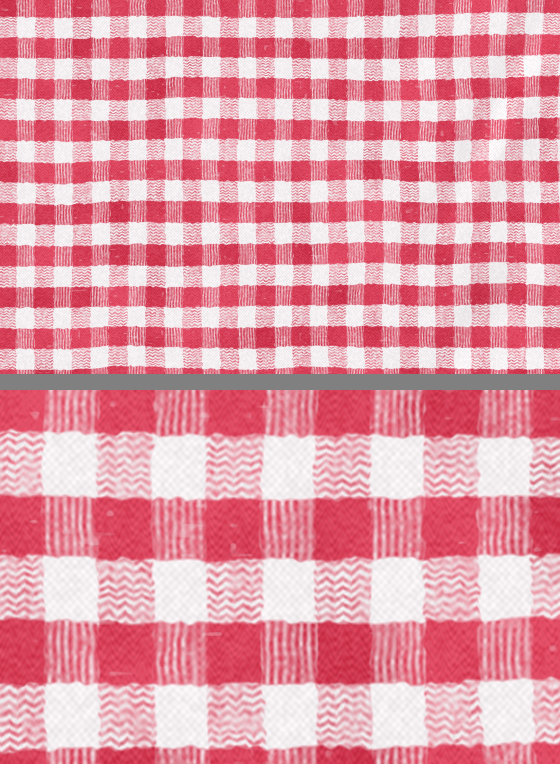
Top: the whole. Bottom: its middle third, enlarged.
Give the GLSL for this texture, as a WebGL 1 fragment shader.

```glsl
precision highp float;
uniform vec2 u_resolution;

#define REPEATS vec2(15.45, 9.06)
#define PHASE vec2(0.20, 0.16)
#define BAND_HALF vec2(0.256, 0.245)
#define THREADS vec2(13.0, 14.0)
#define WARP_SHOW 0.37
#define WEAVE_DEPTH 0.27
#define RED vec3(0.865, 0.255, 0.355)
#define WHITE vec3(0.955, 0.940, 0.948)
#define DEEP_RED vec3(0.740, 0.140, 0.235)
#define TAU 6.2831853

float hash(vec2 p) {
  vec3 q = fract(vec3(p.xyx) * 0.1031);
  q += dot(q, q.yzx + 33.33);
  return fract((q.x + q.y) * q.z);
}

float noise(vec2 p) {
  vec2 i = floor(p), f = fract(p);
  f = f * f * (3.0 - 2.0 * f);
  return mix(mix(hash(i), hash(i + vec2(1.0, 0.0)), f.x),
             mix(hash(i + vec2(0.0, 1.0)), hash(i + vec2(1.0, 1.0)), f.x), f.y);
}

// Cloth coordinates: whole numbers lie at the centres of the red bands
vec2 clothCoords(vec2 uv) {
  vec2 c = vec2(uv.x, 1.0 - uv.y) * REPEATS - PHASE;
  c.x -= 0.12 * sin(0.5 * TAU * uv.x);
  float slack = smoothstep(0.55, 1.0, uv.x);
  c.y += 0.07 * slack * uv.y;
  c.x += (0.06 + 0.12 * slack) * (noise(uv * vec2(5.0, 7.0) + 11.0) - 0.5);
  c.y += 0.11 * (noise(uv * vec2(9.0, 4.0) + 37.0) - 0.5);
  return c;
}

// Coverage of the red bands, with edges frayed by single threads
vec2 redBands(vec2 c, vec2 thread, vec2 soft) {
  vec2 fray = vec2(noise(thread.yx * vec2(0.9, 0.2)),
                   noise(thread * vec2(0.9, 0.2) + 71.0)) - 0.5;
  vec2 d = abs(fract(c + 0.5) - 0.5) - BAND_HALF + 0.045 * fray;
  return 1.0 - smoothstep(-soft, soft, d);
}

void main() {
  vec2 uv = gl_FragCoord.xy / u_resolution;
  vec2 c = clothCoords(uv);
  vec2 thread = c * THREADS;
  vec2 soft = max(0.7 * REPEATS / u_resolution, vec2(0.018));
  vec2 band = redBands(c, thread, soft);

  // Upright ribs cross the red rows, chevron stitches the white ones
  vec2 wobble = vec2(noise(thread * 0.45), noise(thread * 0.45 + 53.0)) - 0.5;
  float ribs = cos(TAU * (thread.x + 0.45 * wobble.x));
  float zigzag = abs(fract(thread.x * 0.5) - 0.5);
  float stitches = cos(TAU * (thread.y + 1.1 * zigzag + 0.6 * wobble.y));
  float grain = noise(thread * 1.9 + 19.0) - 0.5;
  float weave = mix(stitches, ribs, band.y);

  // Warp threads show through the weft
  float show = WARP_SHOW - 0.07 * (1.0 - band.y);
  show += WEAVE_DEPTH * weave * (0.75 + wobble.x) + 0.35 * grain;
  show += 0.12 * (noise(thread * vec2(0.8, 0.08) + 5.0) - 0.5);
  float redness = mix(band.y, band.x, clamp(show, 0.0, 1.0));

  // Uneven dye from square to square
  float dye = hash(floor(c + 0.5) + 101.0);
  float cloud = noise(c * 1.7 + 29.0);
  float deep = 0.36 + 0.40 * (dye - 0.5) + 0.35 * (cloud - 0.5);
  deep += 0.55 * grain - 0.18 * ribs * stitches;
  vec3 red = mix(RED + vec3(0.035, 0.06, 0.055), DEEP_RED, clamp(deep, 0.0, 1.0));
  vec3 color = mix(WHITE, red, redness);

  // Weave pits, pale slubs and soft creases
  float pits = ribs * cos(TAU * thread.y);
  color *= 1.0 + 0.025 * pits + 0.05 * grain;
  float slub = smoothstep(0.86, 0.97, noise(thread * vec2(0.55, 0.9) + 83.0));
  color = mix(color, WHITE, 0.28 * slub);
  float slack = smoothstep(0.55, 1.0, uv.x);
  float crease = noise(vec2(uv.x * 22.0 - uv.y * 7.0, uv.y * 5.0) + 7.0) - 0.5;
  color *= 1.0 + 0.09 * slack * crease;

  gl_FragColor = vec4(clamp(color, 0.0, 1.0), 1.0);
}
```
